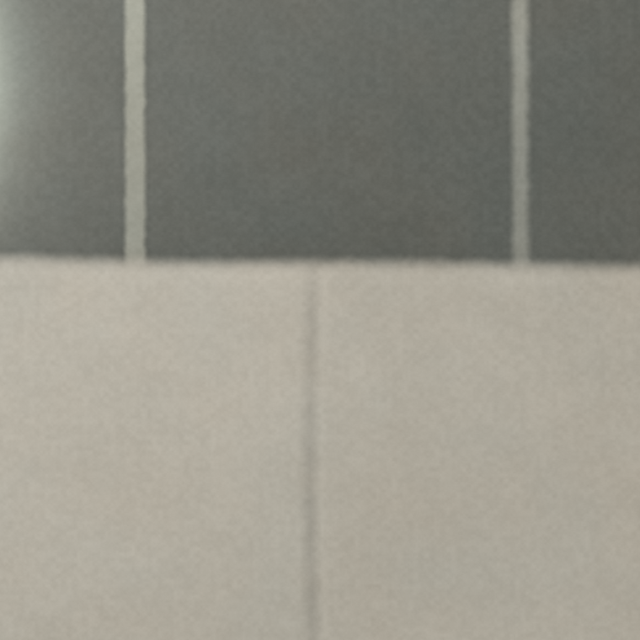
Give the GLSL for this texture, as a WebGL 1 fragment shader.

```glsl
precision highp float;
// Close view of a tiled wall: a row of dark grey tiles with pale grout above
// a row of cream tiles with one faint joint. Joints are soft distance bands
// repeated with fract; value noise adds grain, mottling and ragged edges.

uniform vec2 u_resolution;

float hash(vec2 p) {
  return fract(sin(dot(p, vec2(127.1, 311.7))) * 43758.5453);
}

float noise(vec2 p) {
  vec2 i = floor(p), f = fract(p);
  f = f * f * (3.0 - 2.0 * f);
  return mix(mix(hash(i), hash(i + vec2(1.0, 0.0)), f.x),
             mix(hash(i + vec2(0.0, 1.0)), hash(i + vec2(1.0, 1.0)), f.x), f.y);
}

// Signed layered noise around zero
float fbm(vec2 p) {
  float sum = 0.0, amp = 0.5;
  for (int i = 0; i < 4; i++) {
    sum += amp * (noise(p) - 0.5);
    p = p * 2.03 + 17.3;
    amp *= 0.55;
  }
  return sum;
}

// Soft band of the given half width around zero
float band(float d, float halfWidth, float blur) {
  return 1.0 - smoothstep(halfWidth - blur, halfWidth + blur, abs(d));
}

vec3 darkRow(vec2 uv, float wobble) {
  // Tile face, lighter towards the upper left
  float lit = 0.8 * (1.0 - uv.x) + 1.1 * (uv.y - 0.59);
  vec3 col = mix(vec3(0.375, 0.382, 0.357), vec3(0.45, 0.455, 0.428),
                 smoothstep(0.2, 1.2, lit));

  // Glare on the left edge
  float glare = exp(-uv.x * 20.0) * exp(-pow((uv.y - 0.88) / 0.2, 2.0));
  col = mix(col, vec3(0.72, 0.74, 0.69), 0.8 * glare);

  // Vertical grout with a thin dark rim, narrower and blurrier on the right
  float x = (fract((uv.x - 0.211) / 0.602 + 0.5) - 0.5) * 0.602;
  x += wobble + 0.003 * (uv.y - 0.8);
  float right = step(0.5, uv.x);
  float halfWidth = mix(0.0155, 0.0125, right);
  col *= 1.0 - 0.05 * band(x, halfWidth + 0.006, 0.007);
  vec3 grout = mix(vec3(0.63, 0.63, 0.58), vec3(0.56, 0.56, 0.52), right);
  grout *= 0.96 + 0.1 * smoothstep(0.7, 1.0, uv.y);
  return mix(col, grout, band(x, halfWidth, mix(0.006, 0.009, right)));
}

vec3 creamRow(vec2 uv, float wobble) {
  // Tile face, brightest at the upper left
  float lit = 0.6 * (1.0 - uv.x) + 0.7 * uv.y + 0.4 * fbm(uv * 5.0);
  vec3 col = mix(vec3(0.67, 0.65, 0.6), vec3(0.732, 0.712, 0.662),
                 smoothstep(0.25, 1.05, lit));

  // Faint joint: a wide dim groove with a faint bright right lip
  float bend = 0.005 * sin(uv.y * 5.3);
  float x = uv.x - 0.489 + bend + wobble;
  float depth = mix(0.1, 0.055, smoothstep(0.1, 0.56, uv.y));
  depth *= 1.0 + 0.8 * (noise(vec2(3.0, uv.y * 28.0)) - 0.5);
  col *= 1.0 - depth * band(x, 0.009, 0.012);
  return col + 0.014 * band(x - 0.019, 0.005, 0.009);
}

void main() {
  vec2 uv = gl_FragCoord.xy / u_resolution;
  float wobble = 0.005 * fbm(uv * 45.0);

  // Height above the slightly tilted, bowed seam between the rows
  float seam = 0.597 - 0.011 * uv.x + 0.003 * sin(uv.x * 9.0 + 2.0) * (1.0 - uv.x);
  float h = uv.y - seam + wobble;

  // Shadow above the seam and pale lip below it
  vec3 dark = darkRow(uv, wobble) * (1.0 - 0.06 * exp(-max(h, 0.0) * 45.0));
  vec3 cream = creamRow(uv, wobble);
  cream += 0.01 * band(h + 0.024, 0.008, 0.012);
  cream *= 1.0 - 0.05 * band(h + 0.008, 0.006, 0.008);
  vec3 col = mix(cream, dark, smoothstep(-0.013, 0.013, h));

  // Fine grain, broad mottling and a faint drift of hue
  col += 0.05 * fbm(uv * 120.0) + 0.022 * fbm(uv * 14.0 + 5.0);
  col += vec3(0.012, -0.002, -0.01) * fbm(uv * 9.0 + 31.0);
  gl_FragColor = vec4(clamp(col, 0.0, 1.0), 1.0);
}
```
